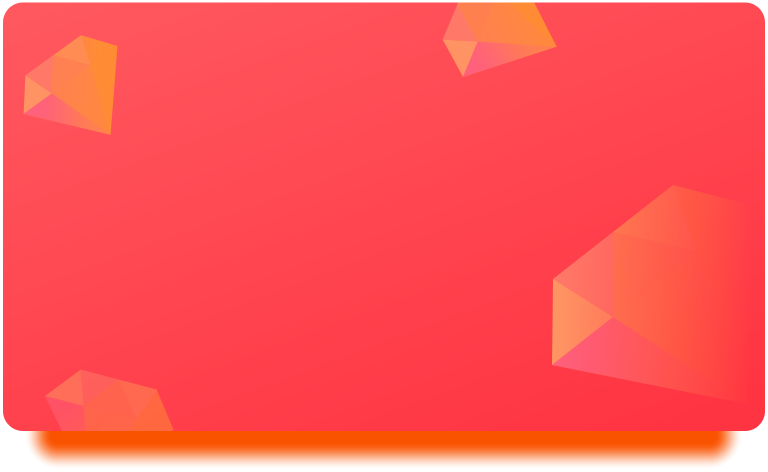
This background is drawn by a WebGL 1 fragment shader. Its source:

```glsl
precision highp float;
uniform vec2 u_resolution;

// The canvas is WIDTH units wide, with y pointing down from the top edge.
const float WIDTH = 7.68;

const vec3 CARD_LIGHT = vec3(1.0, 0.35, 0.375);
const vec3 CARD_DEEP = vec3(1.0, 0.205, 0.26);
const vec3 SHADOW = vec3(0.98, 0.325, 0.0);
const vec3 PEACH = vec3(1.0, 0.59, 0.39);
const vec3 CORAL = vec3(1.0, 0.48, 0.41);
const vec3 APRICOT = vec3(1.0, 0.56, 0.32);
const vec3 AMBER = vec3(1.0, 0.51, 0.31);
const vec3 ORANGE = vec3(1.0, 0.56, 0.2);
const vec3 PINK = vec3(1.0, 0.38, 0.49);

float roundedBox(vec2 p, vec2 low, vec2 high, float radius) {
  vec2 d = abs(p - 0.5 * (low + high)) - 0.5 * (high - low) + radius;
  return length(max(d, 0.0)) + min(max(d.x, d.y), 0.0) - radius;
}

// Signed distance to the line a-b, negative on the inner side.
float edge(vec2 p, vec2 a, vec2 b) {
  vec2 d = normalize(b - a);
  return dot(p - a, vec2(d.y, -d.x));
}

float triangle(vec2 p, vec2 a, vec2 b, vec2 c) {
  return max(edge(p, a, b), max(edge(p, b, c), edge(p, c, a)));
}

float coverage(float dist, float pixel) {
  return clamp(0.5 - dist / pixel, 0.0, 1.0);
}

// Turn p into the frame of a gem anchored at its lower left corner.
vec2 toLocal(vec2 p, vec2 anchor, float size, float angle) {
  float c = cos(angle);
  float s = sin(angle);
  vec2 d = (p - anchor) / size;
  return vec2(c * d.x + s * d.y, c * d.y - s * d.x);
}

// Faceted gem: colour in rgb, outline coverage in a.
vec4 gem(vec2 q, float pixel) {
  vec2 foot = vec2(0.0);
  vec2 shoulder = vec2(0.01, -0.86);
  vec2 ridge = vec2(0.61, -1.33);
  vec2 crown = vec2(1.21, -1.8);
  vec2 corner = vec2(2.03, -1.59);
  vec2 tip = vec2(1.95, 0.39);
  vec2 hub = vec2(0.61, -0.48);
  vec2 knot = vec2(1.44, -1.14);

  float outline = max(edge(q, shoulder, crown), edge(q, crown, corner));
  outline = max(outline, max(edge(q, corner, tip), edge(q, tip, foot)));
  outline = max(outline, edge(q, foot, shoulder));

  float across = clamp(q.x / tip.x, 0.0, 1.0);
  vec3 color = mix(AMBER, ORANGE, smoothstep(0.3, 0.9, across));
  vec3 lower = mix(PINK, AMBER, smoothstep(0.1, 0.9, across));
  vec3 middle = mix(CORAL, ORANGE, 0.25 + 0.6 * across);
  color = mix(color, PEACH, coverage(triangle(q, foot, shoulder, hub), pixel));
  color = mix(color, CORAL, coverage(triangle(q, shoulder, ridge, hub), pixel));
  color = mix(color, APRICOT, coverage(triangle(q, ridge, crown, knot), pixel));
  color = mix(color, AMBER, coverage(triangle(q, ridge, knot, hub), pixel));
  color = mix(color, middle, coverage(triangle(q, hub, knot, tip), pixel));
  color = mix(color, lower, coverage(triangle(q, foot, hub, tip), pixel));
  return vec4(color, coverage(outline, pixel));
}

// Lay a gem over the base; fade is the opacity lost per local unit.
vec3 addGem(vec3 base, vec2 p, float pixel, vec2 anchor, float size,
            float angle, float opacity, float fade) {
  vec2 q = toLocal(p, anchor, size, angle);
  vec4 layer = gem(q, pixel / size);
  float alpha = clamp(opacity - fade * q.x, 0.0, 1.0);
  return mix(base, layer.rgb, layer.a * alpha);
}

void main() {
  float pixel = WIDTH / u_resolution.x;
  vec2 p = vec2(gl_FragCoord.x, u_resolution.y - gl_FragCoord.y) * pixel;

  // Soft shadow under the card
  float shadowDist = roundedBox(p, vec2(0.38, 0.6), vec2(7.29, 4.56), 0.2);
  vec3 color = mix(SHADOW, vec3(1.0), smoothstep(-0.14, 0.14, shadowDist));

  // Card gradient
  float slope = clamp(dot(p, vec2(0.35, 0.94)) / 6.3, 0.0, 1.0);
  vec3 card = mix(CARD_LIGHT, CARD_DEEP, slope);

  // Gems, clipped by the card
  card = addGem(card, p, pixel, vec2(0.235, 1.14), 0.45, 0.038, 0.95, 0.0);
  card = addGem(card, p, pixel, vec2(4.63, 0.77), 0.495, -0.51, 0.95, 0.0);
  card = addGem(card, p, pixel, vec2(0.45, 3.96), 0.515, 0.92, 0.52, 0.0);
  card = addGem(card, p, pixel, vec2(5.52, 3.65), 1.0, 0.0, 1.0, 0.5);

  float cardDist = roundedBox(p, vec2(0.03, 0.025), vec2(7.65, 4.31), 0.2);
  color = mix(color, card, coverage(cardDist, pixel));
  gl_FragColor = vec4(color, 1.0);
}
```
